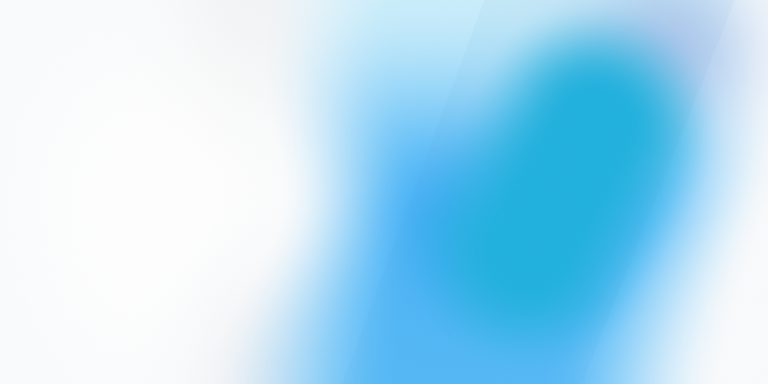
This background is drawn by a Shadertoy shader. Its source:

```glsl
// Soft blue and cyan glow on white, crossed by a faint slanted glass pane.

// Bell-shaped falloff around a centre.
float glow(vec2 p, vec2 centre, vec2 radius) {
    vec2 d = (p - centre) / radius;
    return exp(-dot(d, d));
}

// Distance to the line segment from a to b.
float segmentDistance(vec2 p, vec2 a, vec2 b) {
    vec2 pa = p - a, ba = b - a;
    return length(pa - ba * clamp(dot(pa, ba) / dot(ba, ba), 0.0, 1.0));
}

// Hash without sine, for dithering.
float hash(vec2 p) {
    vec3 q = fract(vec3(p.xyx) * 0.1031);
    q += dot(q, q.yzx + 33.33);
    return fract((q.x + q.y) * q.z);
}

void mainImage(out vec4 fragColor, in vec2 fragCoord) {
    vec2 p = fragCoord / iResolution.y;
    float pixel = 1.0 / iResolution.y;

    // White ground with a slight grey halo
    vec3 color = mix(vec3(0.972, 0.977, 0.983), vec3(0.995), glow(p, vec2(0.45, 0.45), vec2(0.4, 0.5)));
    color -= 0.03 * glow(p, vec2(0.66, 1.05), vec2(0.2, 0.35));
    color -= vec3(0.05, 0.04, 0.03) * glow(p, vec2(0.68, 0.0), vec2(0.18, 0.3));

    // Sky-blue column with curved, soft sides
    float left = 0.79 + 0.06 * p.y + 0.09 * exp(-pow((p.y - 0.47) / 0.25, 2.0));
    float right = 1.645 + 0.21 * smoothstep(-0.05, 0.65, p.y);
    float softness = mix(0.24, 0.19, smoothstep(0.0, 0.5, p.y));
    float column = smoothstep(left - softness, left + softness, p.x)
                 * (1.0 - smoothstep(right - softness, right + softness, p.x));
    vec3 sky = mix(vec3(0.34, 0.73, 0.97), vec3(0.80, 0.93, 0.98), smoothstep(0.4, 1.05, p.y));
    color = mix(color, sky, column);

    // Deeper blue at the left, lavender at the upper right
    color = mix(color, vec3(0.20, 0.65, 0.95), 0.55 * glow(p, vec2(1.16, 0.42), vec2(0.15, 0.22)));
    color = mix(color, vec3(0.68, 0.77, 0.92), 0.85 * glow(p, vec2(1.74, 0.87), vec2(0.21, 0.19)));

    // Tilted cyan core
    float core = segmentDistance(p, vec2(1.55, 0.675), vec2(1.375, 0.35));
    color = mix(color, vec3(0.13, 0.70, 0.87), 1.0 - smoothstep(0.08, 0.34, core));

    // Slanted glass pane
    float pane = smoothstep(-pixel, pixel, p.x - 0.891 - 0.37 * p.y)
               * smoothstep(-pixel, pixel, 1.516 + 0.398 * p.y - p.x);
    color = mix(color, vec3(0.25, 0.55, 0.75), 0.05 * pane);

    // Dither against banding
    color += (hash(fragCoord) - 0.5) / 255.0;
    fragColor = vec4(clamp(color, 0.0, 1.0), 1.0);
}
```
